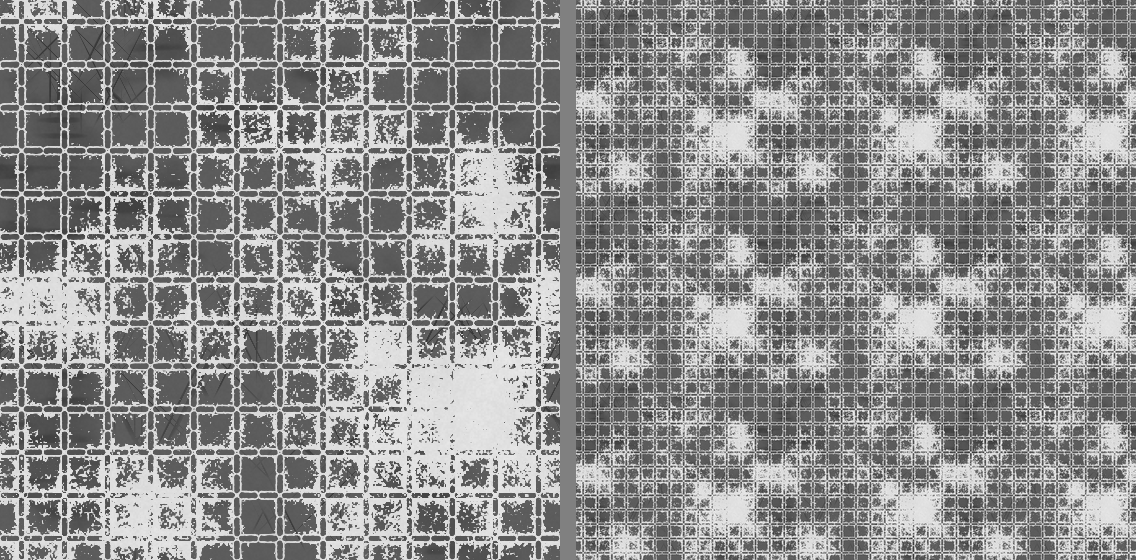
Left: one tile. Right: repeated 3 by 3.
Give the GLSL for this pattern, as a three.js fragment shader.

```glsl
// Worn grey tile grid: 13 x 13 tiles, chains of outlined capsules between them, grainy wear and scratches.
varying vec2 vUv;

float hash(vec2 p) {
  return fract(sin(dot(p, vec2(12.9898, 78.233))) * 43758.5453);
}

// Value noise that wraps after one unit of uv; period holds whole lattice counts.
float noise(vec2 uv, vec2 period) {
  vec2 p = uv * period;
  vec2 i = floor(p);
  vec2 f = fract(p);
  f = f * f * (3.0 - 2.0 * f);
  vec2 a = mod(i, period);
  vec2 b = mod(i + 1.0, period);
  return mix(mix(hash(a), hash(vec2(b.x, a.y)), f.x),
             mix(hash(vec2(a.x, b.y)), hash(b), f.x), f.y);
}

float fbm(vec2 uv, float period) {
  float sum = 0.0;
  float weight = 0.5;
  for (int i = 0; i < 4; i++) {
    sum += weight * noise(uv, vec2(period));
    weight *= 0.5;
    period *= 2.0;
  }
  return sum / 0.9375;
}

// Capsule along x, running from near a crossing to the middle of an edge.
float capsule(vec2 p) {
  return length(vec2(p.x - clamp(p.x, 0.115, 0.42), p.y)) - 0.065;
}

// Thin strokes in several directions; whole-number shears keep them tiling.
float scratches(vec2 uv) {
  float marks = 0.0;
  for (int i = 0; i < 5; i++) {
    float k = float(i) - 2.0;
    vec2 sheared = vec2(2.0 * uv.x + k * uv.y, uv.y + k * uv.x);
    float stroke = noise(sheared + 0.17 * k, vec2(83.0 + 4.0 * k, 5.0));
    marks = max(marks, smoothstep(0.8, 0.95, stroke));
  }
  return marks;
}

void main() {
  vec2 uv = vUv;
  vec2 grid = uv * 13.0;
  vec2 q = abs(fract(grid) - 0.5);
  vec2 tile = mod(floor(grid + 0.5), 13.0);

  // Fine grain
  float grain = 0.5 * noise(uv, vec2(343.0)) + 0.3 * noise(uv + 0.31, vec2(171.0))
              + 0.2 * noise(uv + 0.57, vec2(64.0));

  // Capsules and their light outline
  float d = min(capsule(q), capsule(q.yx)) + (grain - 0.5) * 0.03;
  float outside = smoothstep(-0.012, 0.012, d);
  float outline = outside * (1.0 - smoothstep(0.03, 0.055, d));

  // Wear: broad clouds, streaks, differences between tiles, rubbed tile borders
  vec2 broad = cos(6.2831853 * (uv - vec2(0.45, 0.62)));
  float wear = 0.33 + 1.5 * (fbm(uv + 0.13, 5.0) - 0.5) - 0.07 * (broad.x + broad.y);
  wear += 0.1 * (noise(uv, vec2(170.0, 14.0)) - 0.5);
  wear += 0.08 * (noise(uv, vec2(14.0, 150.0)) - 0.5);
  float border = 1.0 - smoothstep(0.03, 0.19, d);
  float rub = 0.36 * border + 0.1 * (hash(tile + 3.7) - 0.5);
  wear += mix(-0.04, rub, outside);
  float worn = smoothstep(-0.07, 0.07, wear - grain);

  // Dark smudges and scratches on the unworn surface
  float stain = smoothstep(0.5, 0.72, fbm(uv + 0.71, 6.0));
  float smear = smoothstep(0.55, 0.85, noise(uv, vec2(9.0, 70.0)));
  float smudge = clamp(stain * (0.35 + 0.4 * smear), 0.0, 1.0);
  float scratchArea = smoothstep(0.46, 0.62, fbm(uv + 0.37, 4.0));
  smudge = max(smudge, scratches(uv) * scratchArea);
  float dark = 0.36 - 0.14 * smudge + 0.03 * (grain - 0.5);

  float light = 0.88 + 0.06 * (fbm(uv + 0.43, 9.0) - 0.5) + 0.06 * (grain - 0.5);
  float shade = mix(dark, light, max(worn, 0.95 * outline));
  gl_FragColor = vec4(vec3(shade), 1.0);
}
```
